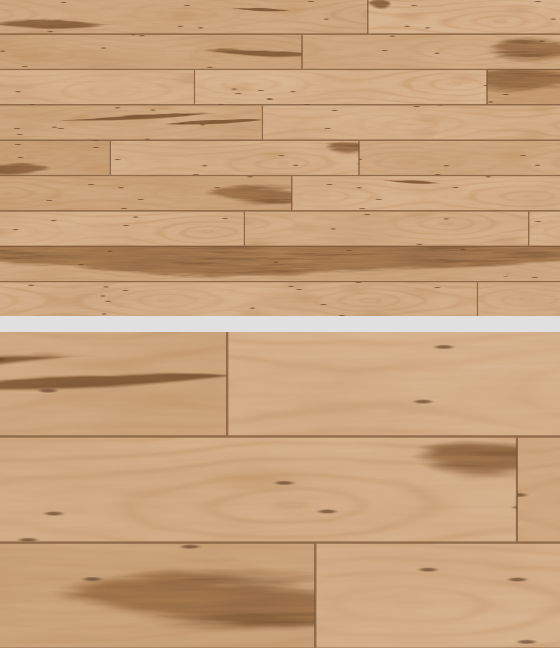
Top, the full canvas; bottom, a detail of the centre.
This texture is drawn by a WebGL 2 fragment shader. Its source:

```glsl
#version 300 es
precision highp float;
// Maple plank floor: nine staggered rows with fine grain, brown heartwood and mineral flecks.

uniform vec2 u_resolution;
out vec4 outColor;

const float ROWS = 8.935;       // plank heights per canvas height
const float TOP_CROP = 0.037;   // part of the first row above the canvas
const float NONE = 99.0;

const vec3 PALE  = vec3(0.845, 0.707, 0.565);
const vec3 TAN   = vec3(0.765, 0.603, 0.437);
const vec3 AMBER = vec3(0.73, 0.54, 0.35);
const vec3 HEART = vec3(0.60, 0.43, 0.27);
const vec3 VEIN  = vec3(0.40, 0.27, 0.15);
const vec3 SEAM  = vec3(0.48, 0.34, 0.21);

// End joints of each row, in plank heights
const vec2 JOINTS[9] = vec2[9](
  vec2(10.4, NONE), vec2(8.54, NONE), vec2(5.5, 13.77),
  vec2(7.42, NONE), vec2(3.12, 10.15), vec2(8.25, NONE),
  vec2(6.91, 14.95), vec2(NONE), vec2(13.5, NONE));

// Paleness of the planks of each row, left to right
const vec3 TONES[9] = vec3[9](
  vec3(0.45, 0.85, 0.0), vec3(0.32, 0.5, 0.0), vec3(0.72, 0.85, 0.1),
  vec3(0.42, 0.75, 0.0), vec3(0.2, 0.68, 0.45), vec3(0.3, 0.75, 0.0),
  vec3(0.72, 0.6, 0.7), vec3(0.4), vec3(0.65, 0.6, 0.0));

// Heartwood streaks: centre, half length, half height
const vec4 STREAKS[12] = vec4[12](
  vec4(1.45, 0.72, 1.9, 0.15), vec4(7.45, 0.31, 0.87, 0.06),
  vec4(10.75, 0.14, 0.38, 0.18), vec4(7.4, 1.54, 1.6, 0.12),
  vec4(15.2, 1.44, 1.6, 0.35), vec4(14.9, 2.25, 2.4, 0.38),
  vec4(3.95, 3.35, 2.1, 0.08), vec4(6.0, 3.49, 1.6, 0.07),
  vec4(0.3, 4.83, 1.3, 0.17), vec4(9.8, 4.2, 0.75, 0.23),
  vec4(7.5, 5.55, 1.7, 0.3), vec4(11.7, 5.18, 0.85, 0.07));

float hash(vec2 p) { return fract(sin(dot(p, vec2(12.7, 78.2))) * 4375.85); }

// Layered sines, roughly -1 to 1
float waves(vec2 p, float seed) {
  float sum = 0.0, amp = 0.5;
  for (int i = 0; i < 5; i++) {
    sum += amp * sin(p.x + seed + 1.3 * sin(p.y + seed * 1.7));
    p = mat2(0.8, 0.6, -0.6, 0.8) * p * 1.7 + seed;
    amp *= 0.62;
  }
  return sum;
}

// Cellular noise: distance to the nearest point, and that point's random value
vec2 cellular(vec2 p) {
  vec2 best = vec2(9.0, 0.0);
  for (int k = 0; k < 9; k++) {
    vec2 cell = floor(p) + vec2(k % 3 - 1, k / 3 - 1);
    vec2 point = cell + vec2(hash(cell), hash(cell + 31.7));
    float d = distance(p, point);
    if (d < best.x) best = vec2(d, hash(cell + 7.3));
  }
  return best;
}

// Row and index of the plank under q
ivec2 plankAt(vec2 q) {
  int row = clamp(int(floor(q.y)), 0, 8);
  vec2 passed = step(JOINTS[row], vec2(q.x));
  return ivec2(row, int(passed.x + passed.y));
}

// Long arched growth rings
float rings(vec2 q, float seed) {
  vec2 d = vec2(0.42 * sin(q.x * 0.55 + seed), fract(q.y) - 0.35 - 0.3 * hash(vec2(seed)));
  float radius = length(d) + 0.035 * waves(q * vec2(1.1, 3.0), seed);
  return pow(0.5 + 0.5 * sin(radius * 46.0), 4.0);
}

// Tapered streak with ragged edges
float streak(vec2 q, vec4 s, float tilt, float rag) {
  vec2 d = q - s.xy;
  d.y -= tilt * d.x + 0.012 * rag;
  d /= s.zw;
  float edge = abs(d.y) + d.x * d.x + 0.28 * rag;
  return 1.0 - smoothstep(0.45, 1.1, edge);
}

// Wide heartwood band, deepest near x = 6
float band(vec2 q, float rag) {
  float lower = 7.9 - 0.045 * max(q.x - 6.0, 0.0) - 0.075 * max(6.0 - q.x, 0.0);
  return 1.0 - smoothstep(-0.08, 0.05, q.y - lower + 0.05 * rag);
}

void main() {
  vec2 q = gl_FragCoord.xy / u_resolution.y * ROWS;
  q.y = ROWS - q.y + TOP_CROP;
  float pixel = ROWS / u_resolution.y;
  ivec2 plank = plankAt(q);
  float seed = 1.0 + 6.0 * hash(vec2(plank) + 3.1);
  vec2 g = q + seed * vec2(3.7, 0.0);

  // Base tone, soft mottling, fibre and rings
  float cloud = waves(g * vec2(0.8, 3.2), seed);
  float fibre = waves(g * vec2(2.2, 32.0), seed);
  float mottle = cellular(g * vec2(1.6, 11.0)).x - 0.5;
  float tone = TONES[plank.x][plank.y] + 0.17 * cloud + 0.09 * fibre - 0.16 * mottle;
  vec3 color = mix(TAN, PALE, tone);
  float ringDepth = 0.2 + 0.12 * waves(g * vec2(0.5, 1.0), seed + 2.0);
  color = mix(color, AMBER, rings(q, seed) * ringDepth);

  // Warm blotches
  vec2 blotch = cellular(g * vec2(0.6, 1.9));
  color = mix(color, AMBER, 0.3 * step(0.75, blotch.y) * (1.0 - smoothstep(0.0, 0.4, blotch.x)));

  // Heartwood, kept inside its own plank
  float rag = waves(g * vec2(1.4, 13.0), seed + 1.0);
  float heart = plank.x == 7 ? 0.85 * band(q, rag) : 0.0;
  float core = 0.0;
  for (int i = 0; i < 12; i++) {
    vec4 s = STREAKS[i];
    if (plankAt(s.xy) != plank) continue;
    float mask = streak(q, s, 0.05 * sin(float(i) * 0.75), rag);
    heart = max(heart, 0.9 * mask);
    core = max(core, mask * (1.0 - smoothstep(0.06, 0.3, s.w)));
  }
  float veins = smoothstep(0.1, 0.9, waves(g * vec2(0.9, 17.0), seed + 4.0));
  color = mix(color, HEART * (1.0 + 0.06 * fibre + 0.05 * cloud), heart);
  color = mix(color, VEIN, heart * max(0.4 * veins, 0.55 * core));

  // Small mineral flecks
  vec2 fleck = cellular(g * vec2(1.3, 6.0));
  color = mix(color, VEIN, 0.7 * step(0.91, fleck.y) * (1.0 - smoothstep(0.04, 0.16, fleck.x)));

  // Seams between rows and at plank ends
  vec2 ends = abs(q.x - JOINTS[plank.x]);
  float rowGap = abs(fract(q.y + 0.5) - 0.5);
  float gap = min(rowGap, min(ends.x, ends.y));
  color = mix(color, SEAM, 0.75 * (1.0 - smoothstep(0.006, 0.006 + pixel, gap)));

  outColor = vec4(color, 1.0);
}
```
